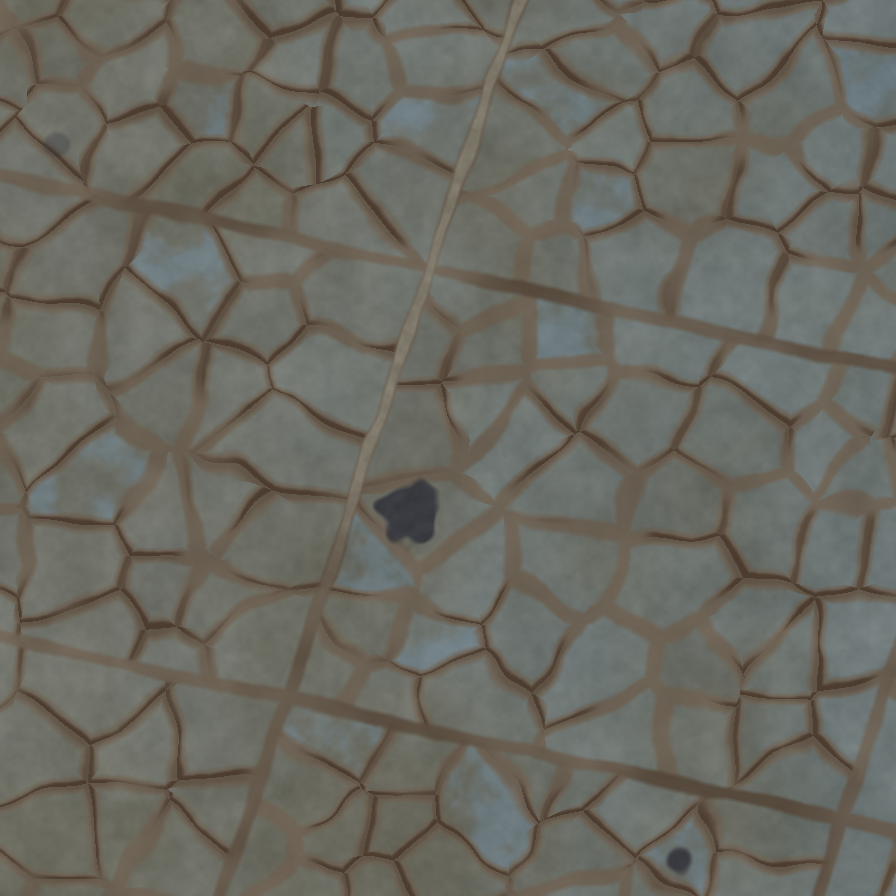
Reproduce this texture procedurally as a WebGL 1 fragment shader.

```glsl
precision highp float;
// Worn stamped paving: slanted slabs filled with rings of irregular setts.
// Ring-shaped Voronoi sites give the setts, bisector distance gives the joints,
// and value noise adds dirt, damp blue patches and tar stains.
uniform vec2 u_resolution;

vec2 hash2(vec2 p) {
  vec3 h = fract(p.xyx * vec3(0.1031, 0.1030, 0.0973));
  h += dot(h, h.yzx + 33.33);
  return fract((h.xx + h.yz) * h.zy);
}

float noise(vec2 p) {
  vec2 i = floor(p), f = fract(p);
  f = f * f * (3.0 - 2.0 * f);
  return mix(mix(hash2(i).x, hash2(i + vec2(1, 0)).x, f.x),
             mix(hash2(i + vec2(0, 1)).x, hash2(i + vec2(1, 1)).x, f.x), f.y);
}

float fbm(vec2 p) {
  float sum = 0.0, amp = 0.53;
  for (int i = 0; i < 4; i++) {
    sum += amp * noise(p);
    p = p * 2.03 + 7.1;
    amp *= 0.5;
  }
  return sum;
}

// Soft blot with a ragged rim, 1 inside.
float stain(vec2 p, vec2 center, float radius) {
  float rim = radius * (0.75 + 0.5 * noise(p * 55.0));
  return 1.0 - smoothstep(rim - 0.004, rim + 0.004, length(p - center));
}

// Nearest sett: x = distance to its joint, y = joint facing (up or down), zw = site.
vec4 setts(vec2 g, vec2 slab, vec2 fanSize) {
  float near1 = 1e3, near2 = 1e3;
  vec2 site1 = vec2(0.0), site2 = vec2(9.0);
  vec2 base = floor(g / fanSize - 0.5);
  for (int j = 0; j < 4; j++) {
    float n = float(j);
    vec2 fan = base + vec2(mod(n, 2.0), floor(n / 2.0));
    if (any(notEqual(floor(fan * 0.5), slab))) continue;
    vec2 seed = hash2(fan + 41.0);
    vec2 center = (fan + 0.5 + 0.4 * (seed - 0.5)) * fanSize;
    vec2 d = g - center;
    float phase = 6.2832 * seed.x;
    float turn = atan(d.y, d.x + 1e-5) - phase;
    for (int k = -1; k <= 1; k++) {
      float ring = floor(length(d) - 0.1) + float(k);
      if (ring < 0.0) continue;
      float count = 5.0 * (ring + 1.0);
      float stepAngle = 6.2832 / count;
      for (int m = -1; m <= 1; m++) {
        float slot = floor(mod(floor(turn / stepAngle + 0.5) + float(m) + 0.5, count));
        vec2 jitter = hash2(vec2(slot, ring) + fan * 17.0 + 90.0) - 0.5;
        float angle = (slot + 0.45 * jitter.x) * stepAngle + phase;
        vec2 site = center + (ring + 0.6 + 0.35 * jitter.y) * vec2(cos(angle), sin(angle));
        vec2 inset = abs(site / fanSize - fan - 0.5);
        if (max(inset.x, inset.y) > 0.46) continue;
        float dist = dot(g - site, g - site);
        if (dist < near1) {
          near2 = near1; site2 = site1;
          near1 = dist; site1 = site;
        } else if (dist < near2) {
          near2 = dist; site2 = site;
        }
      }
    }
  }
  vec2 across = site2 - site1;
  float gap = max(length(across), 1e-3);
  return vec4((near2 - near1) / (2.0 * gap), across.y / gap, site1);
}

void main() {
  vec2 p = gl_FragCoord.xy / u_resolution.y;

  // Skewed slab coordinates, then sett units.
  vec2 wobble = vec2(noise(p * 22.0), noise(p * 22.0 + 50.0)) - 0.5;
  vec2 o = p - vec2(0.32, 0.22) + 0.006 * wobble;
  vec2 q = vec2(1.504 * o.x - 0.501 * o.y, 0.423 * o.x + 1.942 * o.y);
  vec2 slabSize = vec2(7.6, 6.0);
  vec4 sett = setts(q * slabSize + 0.14 * wobble, floor(q), slabSize * 0.5);
  vec2 tone = hash2(floor(sett.zw * 37.0));

  float cloud = fbm(p * 5.0);
  float grime = fbm(p * 24.0 + 11.0);
  float grain = fbm(p * 90.0);

  // Sett faces: olive on the left, cooler to the right.
  float cool = smoothstep(0.25, 1.05, p.x + 0.7 * (cloud - 0.5) + 0.25 * (tone.x - 0.5));
  vec3 color = mix(vec3(0.415, 0.415, 0.37), vec3(0.445, 0.455, 0.425), smoothstep(0.3, 0.7, cloud));
  color = mix(color, vec3(0.42, 0.465, 0.47), cool * 0.85);
  float damp = step(0.88, tone.y) * smoothstep(0.35, 0.65, grime);
  color = mix(color, vec3(0.42, 0.50, 0.55), damp * 0.6);
  color += 0.03 * (tone.x - 0.5) + 0.08 * (grime - 0.5) + 0.05 * (grain - 0.5);

  // Joints: tan earth with a thin shadow under the upper setts.
  float ragged = sett.x + 0.09 * (grime - 0.5);
  vec3 earth = mix(vec3(0.39, 0.345, 0.29), vec3(0.46, 0.41, 0.35), grime);
  color = mix(color, earth, 0.9 * (1.0 - smoothstep(0.06, 0.15, ragged)));
  float shade = mix(0.85, 0.25, smoothstep(-0.5, 0.5, sett.y)) * smoothstep(0.25, 0.55, noise(p * 13.0));
  color = mix(color, vec3(0.28, 0.215, 0.165), shade * (1.0 - smoothstep(0.025, 0.08, ragged)));

  // Straight slab grooves, with pale mortar left in the steep central one.
  vec2 groove = abs(q - floor(q + 0.5)) * slabSize + 0.06 * (grime - 0.5);
  float seam = 1.0 - smoothstep(0.05, 0.13, min(groove.x, groove.y));
  color = mix(color, mix(vec3(0.33, 0.275, 0.22), earth, smoothstep(0.3, 0.6, cloud)), seam * 0.9);
  float mortar = (1.0 - smoothstep(0.04, 0.09, groove.x)) * smoothstep(0.1, 0.6, q.y);
  mortar *= 1.0 - smoothstep(0.3, 0.5, abs(q.x));
  color = mix(color, vec3(0.51, 0.49, 0.44) + 0.12 * (grain - 0.5), mortar * 0.85);

  // Tar stains.
  float tar = max(stain(p, vec2(0.457, 0.427), 0.034), stain(p, vec2(0.759, 0.04), 0.014));
  tar = max(tar, 0.4 * stain(p, vec2(0.063, 0.84), 0.014));
  color = mix(color, vec3(0.21, 0.215, 0.24) + 0.06 * (grain - 0.5), tar * 0.92);

  gl_FragColor = vec4(color, 1.0);
}
```
